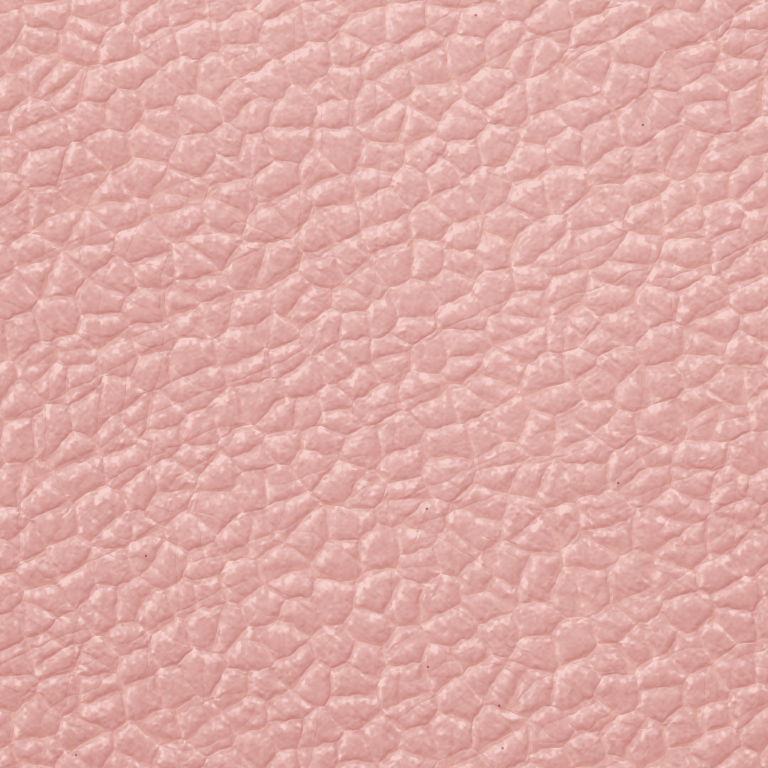
A Shadertoy shader for this texture:

```glsl
float hash(vec2 p) {
    return fract(sin(dot(p, vec2(127.1, 311.7))) * 43758.5453);
}

float noise(vec2 p) {
    vec2 i = floor(p), f = fract(p);
    f = f * f * (3.0 - 2.0 * f);
    return mix(mix(hash(i), hash(i + vec2(1, 0)), f.x),
               mix(hash(i + vec2(0, 1)), hash(i + vec2(1, 1)), f.x), f.y);
}

// Gap between the two nearest cell centres: zero along the borders
float cellGap(vec2 p) {
    vec2 cell = floor(p), f = fract(p);
    float nearest = 9.0, second = 9.0;
    for (int y = -1; y <= 1; y++)
    for (int x = -1; x <= 1; x++) {
        vec2 o = vec2(x, y), id = cell + o;
        vec2 jitter = 0.5 + vec2(0.9, 0.7) * (vec2(hash(id), hash(id + 57.3)) - 0.5);
        float d = length(o + jitter - f);
        second = min(second, max(nearest, d));
        nearest = min(nearest, d);
    }
    return second - nearest;
}

// Thin groove that follows the middle level of a noise field
float groove(vec2 p) {
    return exp(-14.0 * abs(noise(p) - 0.5));
}

// Leather relief: domed pebbles, long and cross grooves, fine wrinkles
float relief(vec2 uv) {
    vec2 q = mat2(0.9, -0.43, 0.43, 0.9) * uv;
    q += 0.03 * vec2(noise(uv * 3.0), noise(uv * 3.0 + 31.0));
    q += 0.008 * vec2(noise(uv * 24.0 + 5.0), noise(uv * 24.0 + 17.0));
    q += 0.0045 * vec2(noise(uv * 95.0), noise(uv * 95.0 + 41.0));

    float pebble = 1.0 - exp(-4.2 * cellGap(q * vec2(20.0, 24.0)));
    float cross = groove(vec2(q.x + 0.55 * q.y, q.y) * vec2(28.0, 12.0));
    cross += groove(vec2(q.x - 0.5 * q.y, q.y) * vec2(25.0, 10.0) + 40.0);
    float row = groove(q * vec2(7.0, 25.0) + 70.0);

    // Wrinkles run across the rows and gather near the borders
    float wrinkle = noise(vec2(q.x + 0.3 * q.y, q.y) * vec2(165.0, 65.0)) - 0.5;
    wrinkle += 0.7 * (noise(q.yx * vec2(210.0, 150.0) + 8.0) - 0.5);
    wrinkle *= 0.3 + 0.8 * noise(uv * 30.0 + 12.0) + 0.3 * (1.0 - pebble);
    return pebble - 0.25 * cross - 0.4 * row + 0.4 * wrinkle;
}

void mainImage(out vec4 fragColor, in vec2 fragCoord) {
    vec2 uv = fragCoord / iResolution.y;

    // Raking light from the upper left, at rim scale and at pebble scale
    vec2 toLight = vec2(-0.48, 0.88);
    float h = relief(uv);
    float rim = h - relief(uv + 0.002 * toLight);
    float dome = h - relief(uv + 0.009 * toLight);
    float crease = smoothstep(0.15, -0.25, h);

    float tone = 0.48 + 1.1 * rim + 0.27 * dome;
    tone += 0.14 * (uv.y - 0.5) + 0.16 * (noise(uv * 3.0) - 0.5);
    tone += 0.2 * (noise(uv * 270.0) - 0.5);

    // Fine streaks of gloss on the lit side of each pebble
    float gloss = smoothstep(0.0, 0.6, dome + rim);
    float streak = 0.6 * noise(uv * vec2(190.0, 90.0) + 20.0) + 0.4 * noise(uv * 240.0 + 60.0);
    tone += 0.45 * gloss * smoothstep(0.35, 0.8, streak);
    tone += 0.15 * crease;

    vec3 shadowPink = vec3(0.80, 0.547, 0.525);
    vec3 lightPink = vec3(0.945, 0.785, 0.765);
    vec3 creaseTan = vec3(0.89, 0.68, 0.61);
    vec3 color = mix(shadowPink, lightPink, clamp(tone, -0.12, 1.12));
    color = mix(color, creaseTan, 0.3 * crease);

    // Rare dark pores
    vec2 poreCell = floor(uv * 28.0);
    vec2 poreCentre = 0.2 + 0.6 * vec2(hash(poreCell + 2.0), hash(poreCell + 6.0));
    float pore = smoothstep(0.07, 0.02, length(fract(uv * 28.0) - poreCentre));
    color *= 1.0 - vec3(0.25, 0.35, 0.35) * pore * step(0.992, hash(poreCell + 11.0));

    fragColor = vec4(color, 1.0);
}
```
